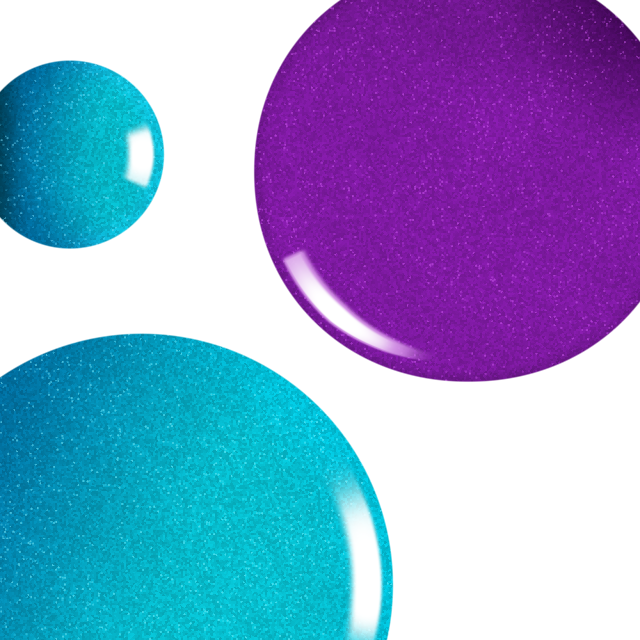
A Shadertoy shader for this background:

```glsl
// Glossy drops of shimmering violet and turquoise lacquer on white.

#define VIOLET vec3(0.475, 0.098, 0.610)
#define VIOLET_DARK vec3(0.230, 0.020, 0.310)
#define CYAN vec3(0.025, 0.735, 0.800)
#define BLUE vec3(0.000, 0.415, 0.615)
#define ABYSS vec3(0.000, 0.220, 0.290)
#define PINK vec3(0.840, 0.590, 0.910)
#define FLAKE_DENSITY 280.0
#define GRAIN 0.20
#define SPARKLE 0.55

vec2 hash2(vec2 p) {
    vec3 h = fract(p.xyx * vec3(0.1031, 0.1030, 0.0973));
    h += dot(h, h.yzx + 33.33);
    return fract((h.xx + h.yz) * h.zy);
}

// Cellular noise: x = distance to the nearest flake, y = its random tone.
vec2 flakes(vec2 p) {
    vec2 cell = floor(p), nearest = vec2(9.0, 0.0);
    for (int j = -1; j <= 1; j++)
    for (int i = -1; i <= 1; i++) {
        vec2 id = cell + vec2(i, j);
        float d = length(id + 0.15 + 0.7 * hash2(id) - p);
        if (d < nearest.x) nearest = vec2(d, hash2(id + 71.0).x);
    }
    return nearest;
}

// Slow layered sines that gather the flakes into clouds, 0 to 1.
float clouds(vec2 p) {
    float s = sin(p.x * 17.0 + 2.0 * sin(p.y * 11.0));
    s += sin(p.y * 23.0 - 2.0 * sin(p.x * 13.0 + 1.0));
    s += 0.6 * sin((p.x + p.y) * 41.0 + sin(p.x * 31.0));
    return 0.5 + s / 5.2;
}

// Slightly squared radius; 1 on the rim of a drop.
float rimRadius(vec2 q, float power) {
    vec2 a = pow(abs(q) + 1e-5, vec2(power));
    return pow(a.x + a.y, 1.0 / power);
}

float coverage(float r, float size) {
    float pixel = 1.0 / iResolution.y;
    return 1.0 - smoothstep(-pixel, pixel, (r - 1.0) * size);
}

// Curved reflection: band = inner and outer radius, span = angles about axis,
// fade = softness of both ends, taper = narrowing with rising angle.
float gloss(vec2 q, float r, float axis, vec2 band, vec2 span, vec2 fade, float taper) {
    vec2 dir = vec2(cos(axis), sin(axis));
    float a = atan(dir.x * q.y - dir.y * q.x, dot(dir, q));
    band += taper * max(a, 0.0) * vec2(1.0, -1.0);
    float width = max(band.y - band.x, 0.01);
    float across = (r - band.x) / width;
    float mask = smoothstep(0.0, 0.38, across) * (1.0 - smoothstep(0.80, 1.0, across));
    mask *= smoothstep(span.x, span.x + fade.x, a);
    mask *= 1.0 - smoothstep(span.y - fade.y, span.y, a);
    float along = a / (span.y - span.x);
    float core = exp(-9.0 * along * along - 2.5 * (across - 0.58) * (across - 0.58));
    return mask * mix(0.55, 1.0, core);
}

// Metallic grain and sparse bright flakes over a base colour.
vec3 shimmer(vec3 base, vec3 glint, vec2 flake, float cloud) {
    base *= 1.0 + GRAIN * (flake.y - 0.5) + 0.06 * (cloud - 0.5);
    float bright = smoothstep(0.985 - 0.13 * cloud, 1.0, flake.y);
    bright *= 1.0 - smoothstep(0.15, 0.75, flake.x);
    return mix(base, glint, SPARKLE * bright);
}

void mainImage(out vec4 fragColor, in vec2 fragCoord) {
    vec2 p = fragCoord / iResolution.y;
    vec2 flake = flakes(p * FLAKE_DENSITY);
    float cloud = clouds(p);
    vec3 color = vec3(1.0);

    // Large violet drop
    vec2 q = (p - vec2(0.7318, 0.7318)) / vec2(0.3346, 0.3281);
    float r = rimRadius(q, 2.08);
    float corner = 1.0 - smoothstep(0.0, 0.28, length(p - vec2(1.01, 1.01)));
    vec3 paint = VIOLET * (1.04 - 0.12 * smoothstep(0.2, 1.0, q.y));
    paint *= 1.0 - 0.12 * smoothstep(0.93, 1.0, r);
    paint = mix(paint, VIOLET_DARK, 0.9 * corner);
    paint = shimmer(paint, vec3(0.78, 0.36, 0.90), flake, cloud);
    float shine = gloss(q, r, 3.98, vec2(0.82, 0.968), vec2(-0.41, 0.63), vec2(0.04, 0.38), 0.08);
    paint = mix(paint, PINK, smoothstep(0.0, 0.62, shine) * 0.92);
    paint = mix(paint, vec3(1.0), smoothstep(0.55, 0.95, shine));
    color = mix(color, paint, coverage(r, 0.33));

    // Large turquoise drop
    q = (p - vec2(0.2214, 0.0859)) / 0.3926;
    r = length(q);
    paint = mix(BLUE, CYAN, smoothstep(-1.1, 0.25, q.x - 0.45 * q.y));
    paint += vec3(-0.02, 0.02, 0.05) * smoothstep(0.65, 1.0, r) * smoothstep(-0.2, 0.6, q.x);
    paint = shimmer(paint, vec3(0.50, 0.90, 0.94), flake, cloud);
    shine = gloss(q, r, 0.0, vec2(0.805, 0.972), vec2(-0.42, 0.66), vec2(0.34, 0.42), 0.0);
    paint = mix(paint, vec3(1.0), smoothstep(0.0, 0.9, shine));
    color = mix(color, paint, coverage(r, 0.3926));

    // Small turquoise drop
    q = (p - vec2(0.1094, 0.7585)) / 0.1468;
    r = length(q);
    paint = mix(BLUE, CYAN, smoothstep(-0.75, 0.45, q.x - 0.3 * q.y * q.y));
    paint = mix(ABYSS, paint, smoothstep(-0.90, -0.38, q.x));
    paint += vec3(0.03, 0.02, 0.06) * smoothstep(0.75, 1.0, r) * smoothstep(-0.3, 0.3, q.x);
    paint = shimmer(paint, vec3(0.45, 0.82, 0.92), flake, cloud);
    shine = gloss(q, r, 0.0, vec2(0.55, 0.93), vec2(-0.48, 0.50), vec2(0.12, 0.26), 0.0);
    paint = mix(paint, vec3(1.0), smoothstep(0.0, 0.9, shine));
    color = mix(color, paint, coverage(r, 0.1468));

    fragColor = vec4(color, 1.0);
}
```
